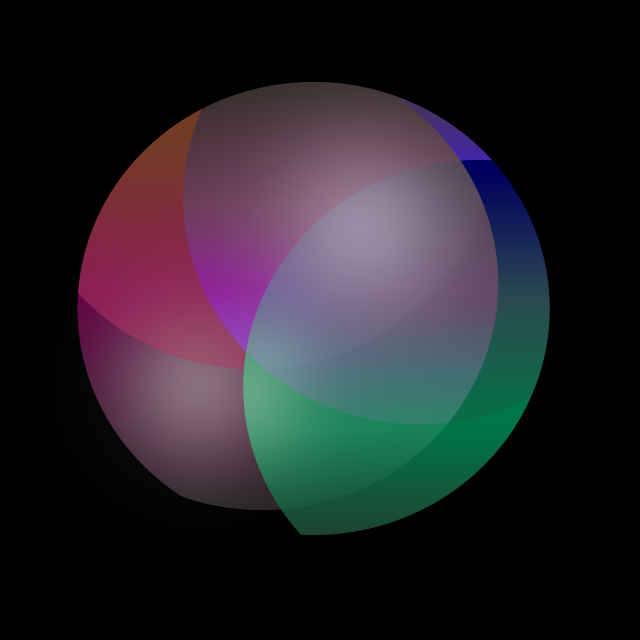
This background is drawn by a WebGL 1 fragment shader. Its source:

```glsl
precision highp float;
// Overlapping translucent ellipses with soft inner glows, inside one oval on black.

uniform vec2 u_resolution;

// Coverage of an ellipse; all share one size.
float oval(vec2 p, vec2 center) {
    vec2 radii = vec2(0.369, 0.354);
    float inside = (1.0 - length((p - center) / radii)) * radii.y;
    float pixel = 1.0 / min(u_resolution.x, u_resolution.y);
    return smoothstep(-0.6 * pixel, 0.6 * pixel, inside);
}

float glow(vec2 p, vec2 center, float spread) {
    vec2 d = (p - center) / spread;
    return exp(-0.5 * dot(d, d));
}

// Linear blend from a lower colour to an upper colour.
vec3 ramp(float y, float low, vec3 lowColor, float high, vec3 highColor) {
    return mix(lowColor, highColor, clamp((y - low) / (high - low), 0.0, 1.0));
}

void main() {
    vec2 p = (gl_FragCoord.xy - 0.5 * u_resolution) / min(u_resolution.x, u_resolution.y) + 0.5;

    float body = oval(p, vec2(0.490, 0.518));
    float lowerRight = oval(p, vec2(0.749, 0.396));
    float upperRight = oval(p, vec2(0.655, 0.691));
    float upperLeft = oval(p, vec2(0.398, 0.777));
    float left = oval(p, vec2(0.4095, 0.557));

    float ash = glow(p, vec2(0.31, 0.40), 0.098);
    float lilac = glow(p, vec2(0.565, 0.645), 0.105);
    float mist = glow(p, vec2(0.40, 0.42), 0.075);

    // Left side: dark wine below, ember above
    vec3 wine = ramp(p.y, 0.22, vec3(0.14, 0.12, 0.13), 0.50, vec3(0.36, 0.0, 0.24));
    wine = mix(wine, vec3(0.57, 0.49, 0.53), 0.88 * ash);
    vec3 ember = ramp(p.y, 0.54, vec3(0.55, 0.10, 0.33), 0.77, vec3(0.45, 0.23, 0.15));
    ember = mix(ember, vec3(0.62, 0.42, 0.46), 0.75 * ash);
    vec3 color = mix(wine, ember, upperLeft);

    // Upper dome: smoky brown to violet, with an indigo rim
    vec3 dome = ramp(p.y, 0.68, vec3(0.42, 0.23, 0.34), 0.86, vec3(0.21, 0.18, 0.17));
    vec3 violet = ramp(p.y, 0.46, vec3(0.57, 0.26, 0.74), 0.55, vec3(0.56, 0.12, 0.60));
    dome = mix(violet, dome, smoothstep(0.53, 0.69, p.y));
    dome = mix(dome, vec3(0.64, 0.53, 0.62), 0.85 * lilac);
    vec3 indigo = ramp(p.y, 0.75, vec3(0.26, 0.15, 0.66), 0.84, vec3(0.27, 0.20, 0.35));
    dome = mix(indigo, dome, left);
    color = mix(color, dome, upperRight);

    // Lens where the ovals overlap: plum fading into teal
    vec3 plum = ramp(p.y, 0.55, vec3(0.37, 0.26, 0.38), 0.75, vec3(0.23, 0.19, 0.22));
    vec3 teal = ramp(p.y, 0.35, vec3(0.19, 0.50, 0.42), 0.44, vec3(0.28, 0.40, 0.45));
    vec3 lens = mix(teal, plum, smoothstep(0.41, 0.55, p.y));
    lens = mix(lens, vec3(0.40, 0.28, 0.60), 0.75 * glow(p, vec2(0.43, 0.55), 0.075));
    lens = mix(lens, vec3(0.62, 0.58, 0.67), 0.88 * lilac);
    lens = mix(lens, vec3(0.47, 0.60, 0.63), 0.85 * mist);
    lens += 0.015 * upperLeft;

    // Navy crescent beyond the lens
    vec3 navy = ramp(p.y, 0.53, vec3(0.17, 0.29, 0.31), 0.73, vec3(0.0, 0.0, 0.37));
    vec3 crescent = ramp(p.y, 0.37, vec3(0.04, 0.42, 0.28), 0.53, navy);
    lens = mix(crescent, lens, left);

    // Green bowl along the bottom
    vec3 outerGreen = ramp(p.y, 0.17, vec3(0.11, 0.27, 0.19), 0.33, vec3(0.0, 0.46, 0.28));
    vec3 innerGreen = ramp(p.y, 0.20, vec3(0.09, 0.32, 0.22), 0.33, vec3(0.10, 0.51, 0.35));
    innerGreen = mix(innerGreen, vec3(0.45, 0.68, 0.55), 0.85 * glow(p, vec2(0.375, 0.39), 0.08));
    vec3 bowl = mix(outerGreen, innerGreen, left);
    color = mix(color, mix(bowl, lens, upperRight), lowerRight);

    // Clip to the body, leaving a faint halo at the lower left
    float cover = body * max(left, max(lowerRight, upperRight));
    vec3 halo = vec3(0.09) * ash * (1.0 - lowerRight);
    gl_FragColor = vec4(mix(halo, color, cover), 1.0);
}
```
